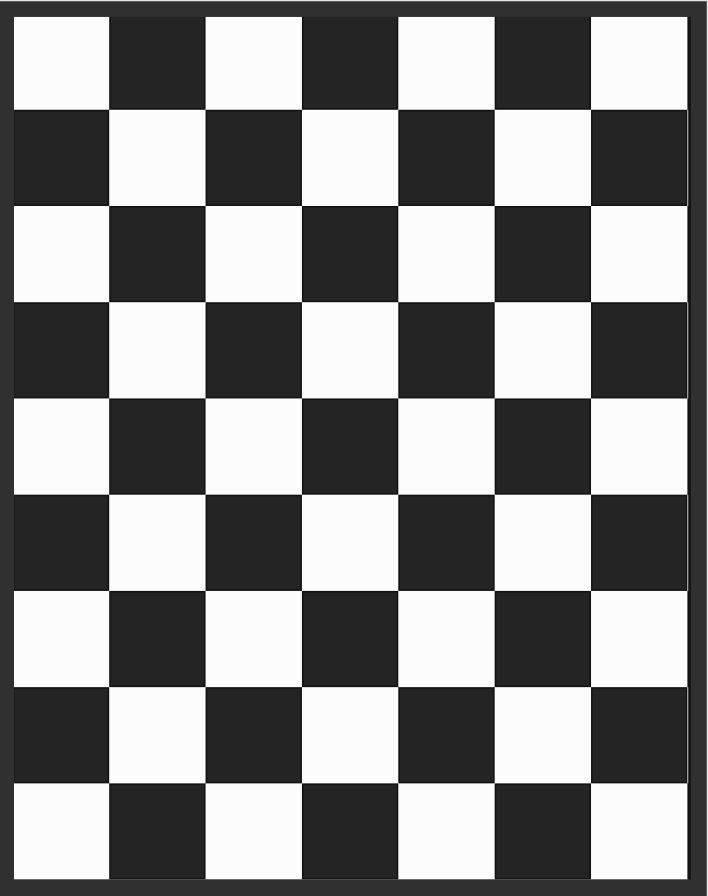
Write a Shadertoy shader that draws this pattern.

```glsl
const float ASPECT = 404.0 / 512.0;               // canvas width over height
const float CELL = 0.1074;                        // side of one square
const vec2 GRID_ORIGIN = vec2(0.0143, 0.0183);    // lower left grid corner
const vec2 BOARD_MIN = vec2(0.0156, 0.0183);      // visible part of the grid
const vec2 BOARD_MAX = vec2(0.7670, 0.9811);
const float SEAM_WIDTH = 0.0018;                  // dark outline inside dark squares
const float GROOVE_WIDTH = 0.0030;                // shadow right of the board
const float RIM_WIDTH = 0.0014;                   // pale hairline, top and right

const vec3 LIGHT = vec3(0.99);
const vec3 DARK = vec3(0.14);
const vec3 SEAM = vec3(0.07);
const vec3 FRAME = vec3(0.19);
const vec3 RIM = vec3(0.90);

// Pixel coverage of the region where the distance is positive
float coverage(float dist, float pixel) {
    return clamp(dist / pixel + 0.5, 0.0, 1.0);
}

// Distance to the rectangle border, positive inside
float boxInside(vec2 p, vec2 lo, vec2 hi) {
    vec2 d = min(p - lo, hi - p);
    return min(d.x, d.y);
}

// Distance to the nearest square edge, positive in light squares
float checker(vec2 p) {
    vec2 grid = (p - GRID_ORIGIN) / CELL;
    vec2 toEdge = 0.5 - abs(fract(grid) - 0.5);
    vec2 id = floor(grid);
    float side = 1.0 - 2.0 * mod(id.x + id.y, 2.0);
    return side * min(toEdge.x, toEdge.y) * CELL;
}

void mainImage(out vec4 fragColor, in vec2 fragCoord) {
    vec2 p = fragCoord / iResolution.xy * vec2(ASPECT, 1.0);
    float pixel = 1.0 / iResolution.y;

    // Checkered board with outlined dark squares
    float d = checker(p);
    vec3 board = mix(DARK, SEAM, coverage(d + SEAM_WIDTH, pixel));
    board = mix(board, LIGHT, coverage(d, pixel));

    // Frame with a pale outer rim
    float rimDist = min(ASPECT - p.x, 1.0 - p.y);
    vec3 color = mix(FRAME, RIM, coverage(RIM_WIDTH - rimDist, pixel));

    // Groove beside the board, then the board itself
    vec2 grooveMax = BOARD_MAX + vec2(GROOVE_WIDTH, 0.0);
    color = mix(color, SEAM, coverage(boxInside(p, BOARD_MIN, grooveMax), pixel));
    color = mix(color, board, coverage(boxInside(p, BOARD_MIN, BOARD_MAX), pixel));

    fragColor = vec4(color, 1.0);
}
```
